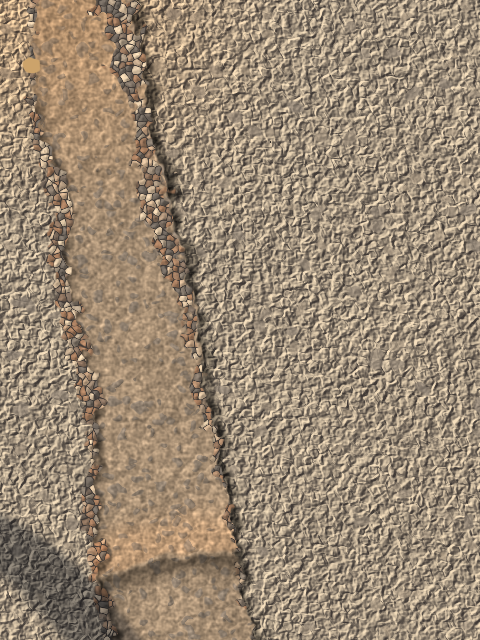
Give the GLSL for this texture, as a WebGL 2 fragment shader.

```glsl
#version 300 es
precision highp float;
// Sunlit rough asphalt with a worn sandy strip between two gravel-filled cracks.
uniform vec2 u_resolution;
out vec4 fragColor;

const vec2 TO_LIGHT = vec2(-.8, .6);
const vec3 ROAD_DARK = vec3(.25, .225, .21);
const vec3 ROAD_LIGHT = vec3(.97, .88, .745);
const vec3 SAND = vec3(.655, .56, .455);
const vec3 SLATE = vec3(.42, .385, .35);
const vec3 RUST = vec3(.60, .45, .34);
const vec3 PALE = vec3(.82, .73, .61);

// Crack positions and gravel widths at even steps from top to bottom
const float LEFT_CRACK[11] = float[](.052, .050, .055, .094, .091, .112, .135, .143, .141, .151, .169);
const float RIGHT_CRACK[11] = float[](.205, .222, .234, .262, .286, .310, .317, .340, .361, .374, .397);
const float LEFT_GRAVEL[11] = float[](.006, .002, .006, .019, .011, .014, .017, .007, .012, .010, .004);
const float RIGHT_GRAVEL[11] = float[](.058, .044, .022, .046, .036, .018, .016, .008, .005, .003, .001);

float profile(float samples[11], float t) {
  float s = clamp(t, 0., .9999) * 10.;
  int i = int(s);
  return mix(samples[i], samples[i + 1], smoothstep(0., 1., fract(s)));
}

float fade(float a, float b, float x) { return 1. - smoothstep(a, b, x); }

vec2 hash2(vec2 p) {
  vec3 q = fract(p.xyx * vec3(.1031, .1030, .0973));
  q += dot(q, q.yzx + 33.33);
  return fract((q.xx + q.yz) * q.zy);
}

float corner(vec2 i, vec2 f, vec2 o) { return dot(hash2(i + o) * 2. - 1., f - o); }

// Gradient noise
float noise(vec2 p) {
  vec2 i = floor(p), f = p - i, e = vec2(0, 1);
  vec2 u = f * f * f * (f * (f * 6. - 15.) + 10.);
  return mix(mix(corner(i, f, e.xx), corner(i, f, e.yx), u.x),
    mix(corner(i, f, e.xy), corner(i, f, e.yy), u.x), u.y);
}

vec2 warp(vec2 p, float frequency, float amount) {
  return p + amount * vec2(noise(p * frequency), noise(p * frequency + 37.7));
}

// Cellular stones: distance to centre, gap to the neighbour, two random values
vec4 cells(vec2 p) {
  vec2 base = floor(p), id = base;
  float near = 9., next = 9.;
  for (int k = 0; k < 9; k++) {
    vec2 cell = base + vec2(k % 3 - 1, k / 3 - 1);
    float d = length(cell + .1 + .8 * hash2(cell) - p);
    if (d < near) { next = near; near = d; id = cell; }
    else next = min(next, d);
  }
  return vec4(near, next - near, hash2(id + 71.3));
}

// Plateaus of broken stone, whose relief shows as short crisp crescents
float roadHeight(vec2 p) {
  vec2 q = warp(p, 90., .008);
  vec4 c = cells(q * 66.);
  return .65 * smoothstep(-.13, .15, noise(q * 60.))
    + .5 * smoothstep(-.16, .16, noise(q * 104. + 19.))
    + .55 * smoothstep(0., .3, c.y) * c.z + .5 * noise(p * 190.);
}

vec3 road(vec2 p) {
  float height = roadHeight(p);
  float relief = height - roadHeight(p + TO_LIGHT * .003);
  float patches = noise(p * 9.) + noise(p * 30.);
  float grain = noise(p * 210.);
  // Sparse flat stones showing through the binder
  vec4 flats = cells(warp(p, 40., .014) * vec2(25, 32));
  float mask = step(.72, flats.z) * fade(.24, .34, flats.x + .14 * flats.w);
  relief = relief / (.8 + abs(relief)) * (1. - .6 * mask);
  float tone = .5 + .85 * relief + .1 * (height - .75) + .05 * patches + .12 * grain;
  vec3 col = mix(ROAD_DARK, ROAD_LIGHT, clamp(tone, 0., 1.));
  vec3 stone = mix(SLATE * 1.25, PALE * .9, flats.w) * (1. + .6 * relief + .2 * grain);
  return mix(col, stone, .6 * mask);
}

vec3 strip(vec2 p) {
  float grain = noise(p * 200.) + .8 * noise(p * 115.);
  float bumps = noise(p * 80.) - noise((p + TO_LIGHT * .004) * 80.);
  float broad = noise(p * 13.) + .8 * noise(p * 31.);
  vec3 col = SAND * (1. + .32 * grain + .2 * bumps + .12 * broad);
  vec2 q = warp(p, 60., .014) * vec2(50, 58);
  vec4 c = cells(q);
  float lit = cells(q + TO_LIGHT * .22).x - c.x;
  float size = .2 + .24 * c.w + .15 * broad;
  float mask = step(.45, c.z) * fade(size - .1, size + .08, c.x);
  col = mix(col, SLATE * (.9 + .3 * c.w + .3 * grain), .65 * mask);
  return col * (1. + .45 * clamp(lit, -.4, .4));
}

vec3 gravel(vec2 p) {
  vec2 q = warp(p, 70., .006) * 96.;
  vec4 c = cells(q);
  vec3 col = mix(mix(SLATE, RUST, smoothstep(.2, .7, c.z)), PALE, smoothstep(.4, 1., c.w));
  float lit = cells(q + TO_LIGHT * .24).x - c.x;
  col *= 1. + .8 * lit + .25 * noise(p * 180.);
  return mix(ROAD_DARK, col, smoothstep(0., .22, c.y));
}

// Shade falling to the right of an edge at signed distance d
float castShade(float d, float width) {
  return smoothstep(-.003, .002, d) * fade(.2 * width, width, d);
}

void main() {
  vec2 p = gl_FragCoord.xy / u_resolution * vec2(.75, 1);
  float t = 1. - p.y;
  float wobble = .012 * (noise(vec2(3, t * 24.)) + noise(p * 65.));
  float fromLeft = p.x - profile(LEFT_CRACK, t) + wobble;
  float fromRight = p.x - profile(RIGHT_CRACK, t) - wobble;

  // Surfaces, dustier at the upper left
  float inStrip = smoothstep(-.006, .006, fromLeft) * fade(-.003, .003, fromRight);
  vec3 col = mix(road(p), strip(p), inStrip);
  col *= 1. + vec3(.1, .03, -.05) * fade(0., .4, t) * fade(.1, .5, p.x);

  // Shaded edges and the gravel caught beside them
  float leftWidth = profile(LEFT_GRAVEL, t), rightWidth = .5 * profile(RIGHT_GRAVEL, t);
  float ragged = 1. + 1.6 * noise(p * 34.);
  float broken = .85 + .9 * noise(p * 48. + 5.);
  col *= 1. - .55 * broken * smoothstep(0., .3, t) * castShade(fromLeft - .4 * leftWidth, .02 * ragged);
  col *= 1. - .65 * broken * castShade(fromRight, .021 * ragged);
  float band = min(abs(fromLeft) - leftWidth * ragged, abs(fromRight + rightWidth) - rightWidth * ragged);
  float scatter = .014 * noise(p * 75.) + .012 * noise(p * 27.);
  col = mix(col, gravel(p), fade(-.003, .002, band + scatter));

  // One loose yellow stone
  float pebble = length(warp(p, 55., .008) - vec2(.049, .898));
  col = mix(col, vec3(.8, .64, .42), fade(.012, .015, pebble));

  // Warm ridge across the strip and broad shadow at the lower left
  float ridge = t - .866 - 1.4 * pow(p.x - .33, 2.) + .014 * noise(p * 28.);
  col *= 1. + inStrip * vec3(.15, .09, .03) * smoothstep(-.1, -.03, ridge) * fade(-.01, 0., ridge);
  col *= 1. - .38 * inStrip * smoothstep(-.004, .007, ridge) * fade(.008, .04, ridge);
  float upper = t - .8 - .45 * p.x - 2. * p.x * p.x;
  float lower = t - .9 - p.x + .02 * noise(p * 20.);
  col *= 1. - vec3(.39, .37, .33) * smoothstep(-.01, .014, upper) * fade(-.02, .02, lower);
  fragColor = vec4(clamp(col, 0., 1.), 1);
}
```
